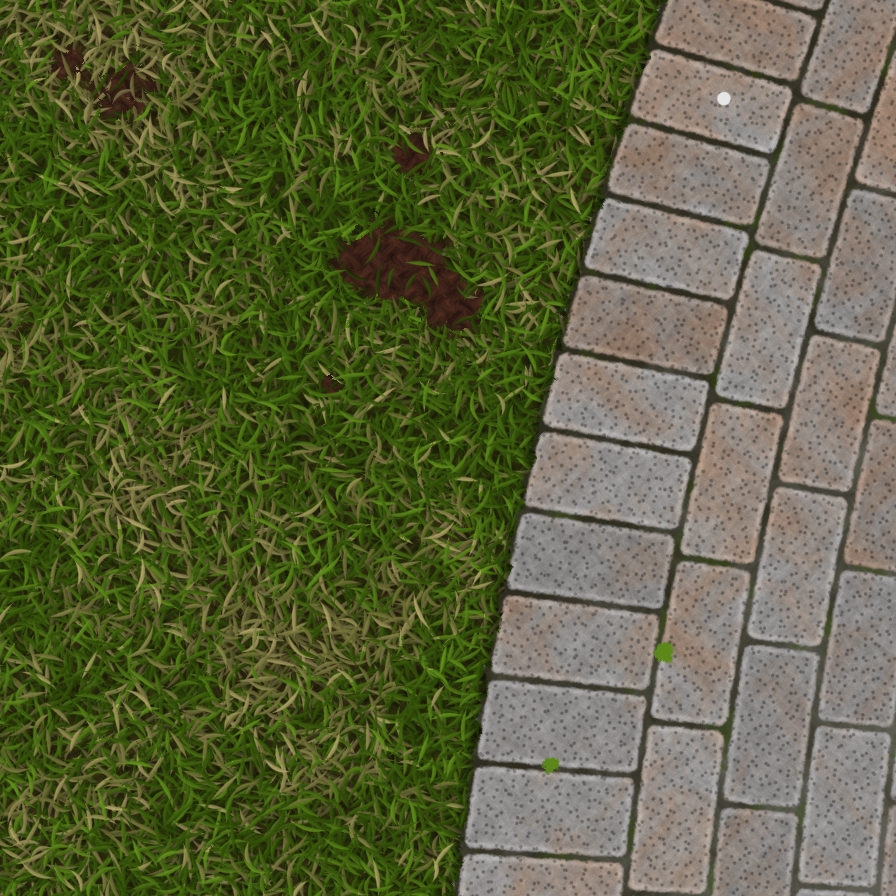
A Shadertoy shader for this texture:

```glsl
// A worn lawn meeting a curved border of rectangular paving bricks.

const vec3 SOIL = vec3(0.15, 0.17, 0.04);
const vec3 EARTH = vec3(0.25, 0.14, 0.10);
const vec3 GREEN_DARK = vec3(0.19, 0.30, 0.03);
const vec3 GREEN_LIGHT = vec3(0.36, 0.53, 0.10);
const vec3 OLIVE = vec3(0.40, 0.40, 0.19);
const vec3 STRAW = vec3(0.66, 0.61, 0.39);
const vec3 STONE_GREY = vec3(0.58, 0.575, 0.57);
const vec3 STONE_RUST = vec3(0.60, 0.49, 0.41);
const vec3 JOINT_DARK = vec3(0.18, 0.17, 0.12);
const vec3 JOINT_PALE = vec3(0.36, 0.36, 0.32);
const float BLADE_CELL = 0.024;
const int BLADE_LAYERS = 9;
const float JOINT = 0.0033;   // half width of a joint
const float CORNER = 0.009;
const float STRETCH = 2.045;  // rows spanned by one inner brick

// Patches: centre (x, distance from top), radius, strength
const vec4 BARE[7] = vec4[7](
    vec4(0.07, 0.07, 0.035, 0.7), vec4(0.145, 0.10, 0.045, 0.9),
    vec4(0.46, 0.17, 0.032, 1.0), vec4(0.41, 0.29, 0.045, 1.0),
    vec4(0.47, 0.295, 0.045, 1.0), vec4(0.51, 0.35, 0.038, 1.0),
    vec4(0.37, 0.43, 0.018, 0.9));
const vec4 WEAR[11] = vec4[11](
    vec4(0.12, 0.08, 0.10, 0.6), vec4(0.33, 0.76, 0.10, 0.55),
    vec4(0.16, 0.57, 0.08, 0.4), vec4(0.05, 0.92, 0.09, 0.4),
    vec4(0.50, 0.59, 0.04, 0.6), vec4(0.43, 0.68, 0.05, 0.5),
    vec4(0.01, 0.36, 0.06, 0.4), vec4(0.52, 0.52, 0.08, -0.4),
    vec4(0.38, 0.27, 0.08, -0.4), vec4(0.04, 0.14, 0.06, -0.4),
    vec4(0.49, 0.81, 0.07, -0.4));

vec4 hash4(vec2 p) {
    vec4 q = fract(p.xyxy * vec4(0.1031, 0.1030, 0.0973, 0.1099));
    q += dot(q, q.wzxy + 33.33);
    return fract((q.xxyz + q.yzzw) * q.zywx);
}

// Layered, warped sines, roughly -1..1
float waves(vec2 p) {
    float sum = 0.0, amp = 0.6;
    for (int i = 0; i < 5; i++) {
        p += 0.7 * sin(p.yx * 1.3 + float(i));
        sum += amp * sin(p.x) * sin(p.y);
        p = mat2(1.5, 1.1, -1.1, 1.5) * p + 2.7;
        amp *= 0.65;
    }
    return sum;
}

// Distance to the nearest scattered point
float cellular(vec2 p) {
    float best = 2.0;
    for (int k = 0; k < 9; k++) {
        vec2 c = floor(p) + vec2(k % 3 - 1, k / 3 - 1);
        best = min(best, length(c + hash4(c).xy - p));
    }
    return best;
}

float blob(vec2 g, vec4 patchSpot) {
    vec2 d = (g - patchSpot.xy) / patchSpot.z;
    return patchSpot.w * exp(-dot(d, d));
}

vec3 lawn(vec2 g, float px) {
    float bare = 0.0;
    float dry = 0.22 + 0.24 * waves(g * 17.0) + 0.08 * waves(g * 50.0);
    for (int i = 0; i < 7; i++) bare += blob(g, BARE[i]);
    for (int i = 0; i < 11; i++) dry += blob(g, WEAR[i]);
    bare = smoothstep(0.3, 0.85, bare + 0.25 * waves(g * 70.0));
    dry = clamp(dry, 0.04, 0.8);
    vec3 col = mix(SOIL, EARTH, max(bare, 0.5 * dry));
    col *= 0.9 + 0.35 * waves(g * 190.0);

    // Overlapping layers of curved, tapered blades
    float soft = px / BLADE_CELL;
    for (int layer = 0; layer < BLADE_LAYERS; layer++) {
        float height = float(layer) / float(BLADE_LAYERS - 1);
        vec2 p = g / BLADE_CELL + float(layer) * vec2(0.37, 0.61);
        for (int k = 0; k < 9; k++) {
            vec2 c = floor(p) + vec2(k % 3 - 1, k / 3 - 1);
            vec4 h = hash4(c + float(layer) * 17.0);
            vec4 tint = hash4(c + float(layer) * 31.0 + 71.0);
            if (tint.x < bare * 0.88) continue;
            float angle = 1.57 + (h.z - 0.5) * 3.0;
            vec2 dir = vec2(cos(angle), sin(angle));
            vec2 d = p - c - 0.2 - 0.6 * h.xy;
            float along = dot(d, dir) / (0.5 + 0.4 * h.w);
            float side = dot(d, vec2(-dir.y, dir.x)) + (tint.y - 0.5) * 0.5 * along * along;
            float halfWidth = 0.095 * (1.0 - along * along);
            float mask = smoothstep(soft, -soft, abs(side) - halfWidth);
            vec3 blade = mix(GREEN_DARK, GREEN_LIGHT, tint.w * tint.w);
            if (tint.z < dry) blade = mix(OLIVE, STRAW, tint.w * tint.w);
            blade *= 0.62 + 0.42 * height + 1.6 * side;
            col = mix(col, blade, mask * 0.92);
        }
    }
    return col;
}

float edgeX(float t) { return 0.742 - 0.354 * t + 0.12 * t * t; }
float rowSlope(float t) { return 0.30 - 0.25 * t; }

// x: distance in from the border, y: where this row meets the border
vec2 rowCoords(vec2 g) {
    float t = g.y;
    for (int i = 0; i < 6; i++) t = g.y - rowSlope(t) * (g.x - edgeX(t));
    return vec2((g.x - edgeX(t)) * length(vec2(1.0, rowSlope(t))), t);
}

vec3 paving(vec2 g, vec2 r, float px) {
    float brickLength = 0.172 + 0.016 * r.y;
    float row = -0.601 + 12.32 * r.y - 1.21 * r.y * r.y;
    vec2 size = vec2(brickLength, 1.0 / (12.32 - 2.42 * r.y));
    vec2 grid = vec2(r.x / brickLength, row);
    if (r.x > brickLength) {  // inner staggered columns
        float column = floor((r.x - brickLength) / (0.5 * brickLength));
        size *= vec2(0.5, STRETCH * 0.96);
        grid.x = (r.x - brickLength) / size.x;
        grid.y = (row - 0.15 - 1.02 * mod(column, 2.0) + 0.1 * column) / STRETCH;
    }
    vec2 id = floor(grid) + (r.x > brickLength ? 40.0 : 0.0);
    vec4 h = hash4(id + 9.0);
    vec2 q = abs((fract(grid) - 0.5) * size) - 0.5 * size + JOINT + CORNER;
    float sd = length(max(q, 0.0)) + min(max(q.x, q.y), 0.0) - CORNER;
    sd += 0.0012 * waves(g * 160.0);

    // Stone face: rust stains, grain, pits and worn rims
    float stain = 0.55 - 0.5 * r.y + 0.5 * (h.x - 0.5) + 0.5 * waves(g * 28.0 + h.yz * 9.0);
    vec3 stone = mix(STONE_GREY, STONE_RUST, clamp(stain, 0.0, 0.9));
    stone *= 0.97 + 0.10 * (h.y - 0.5) + 0.07 * waves(g * 90.0) + 0.08 * waves(g * 330.0);
    stone *= 1.0 - 0.3 * smoothstep(0.28, 0.08, cellular(g * 95.0));
    float rim = (sd + 0.004) / 0.0028;
    stone += 0.09 * exp(-rim * rim);
    float pale = clamp(1.6 * g.x + 0.8 * g.y - 1.4 + 0.4 * waves(g * 40.0), 0.0, 1.0);
    vec3 joint = mix(JOINT_DARK, JOINT_PALE, pale);
    joint = mix(joint, GREEN_DARK, 0.4 * smoothstep(0.2, 0.7, waves(g * 33.0)));
    return mix(joint, stone, smoothstep(px + 0.0008, -px - 0.0008, sd));
}

void mainImage(out vec4 fragColor, in vec2 fragCoord) {
    float px = 1.0 / iResolution.y;
    vec2 g = vec2(fragCoord.x, iResolution.y - fragCoord.y) * px;
    vec2 r = rowCoords(g);
    float fringe = r.x - 0.001 + 0.006 * waves(g * 120.0);
    float cover = smoothstep(-px - 0.001, px + 0.001, fringe);
    vec3 col = vec3(0.0);
    if (cover < 1.0) col = lawn(g, px) * (1.0 - 0.4 * smoothstep(-0.012, 0.0, r.x));
    if (cover > 0.0) col = mix(col, paving(g, r, px), cover);

    // Tiny weeds in the joints and one pale fleck
    float sprout = blob(g, vec4(0.742, 0.728, 0.013, 1.0)) + blob(g, vec4(0.615, 0.855, 0.012, 0.9));
    col = mix(col, GREEN_LIGHT, smoothstep(0.4, 0.6, sprout + 0.45 * waves(g * 170.0) * sprout));
    col = mix(col, vec3(0.9), smoothstep(0.4, 0.6, blob(g, vec4(0.808, 0.110, 0.009, 1.0))));
    fragColor = vec4(clamp(col, 0.0, 1.0), 1.0);
}
```
